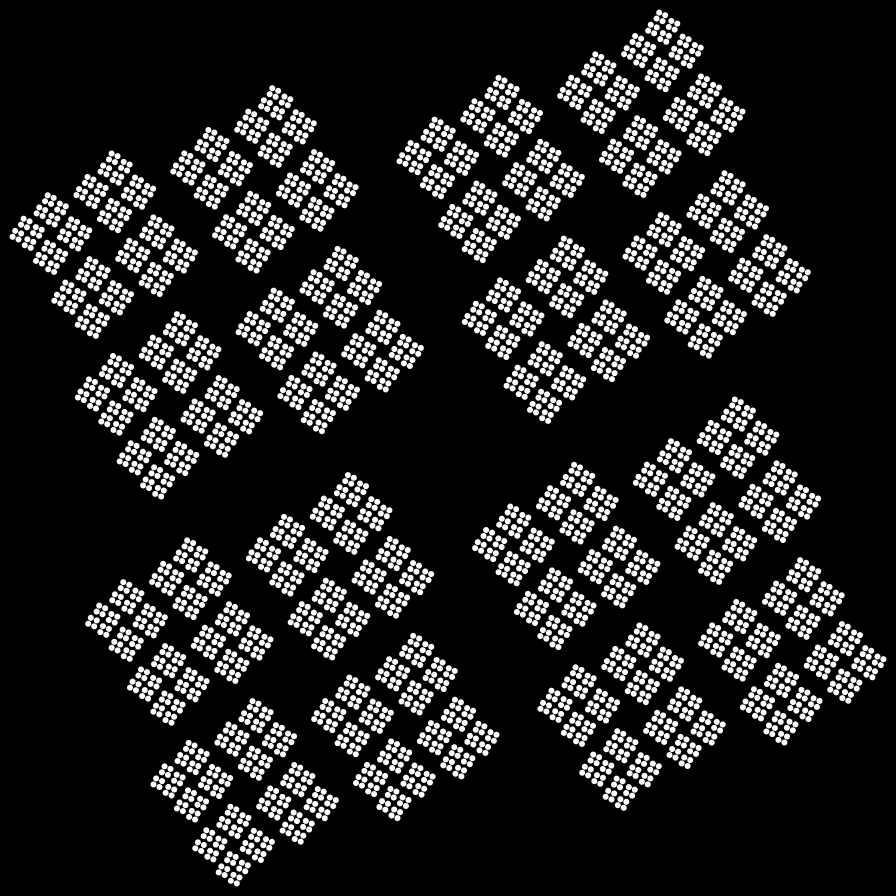
Write a Shadertoy shader that draws this pattern.

```glsl
// A twisted Cantor dust of white dots on black: six generations of four copies.
// Each generation turns the plane, then folds its four quadrants onto one centre
// with a shrinking offset, so a single disc becomes 4096 dots.

mat2 rotation(float angle) {
    float c = cos(angle), s = sin(angle);
    return mat2(c, -s, s, c);
}

// Signed distance to the nearest dot, in canvas units
float dustDistance(vec2 p) {
    mat2 twist = rotation(0.193);
    float offset = 0.22;
    for (int generation = 0; generation < 6; generation++) {
        p = twist * p;
        vec2 quadrant = mix(vec2(-1.0), vec2(1.0), step(0.0, p));
        p -= quadrant * offset;
        offset *= 0.44;
    }
    return length(p) - 0.00332;
}

void mainImage(out vec4 fragColor, in vec2 fragCoord) {
    float canvas = min(iResolution.x, iResolution.y);
    vec2 p = (fragCoord - 0.5 * iResolution.xy) / canvas;

    // Smooth each rim over one pixel
    float dot_coverage = clamp(0.5 - dustDistance(p) * canvas, 0.0, 1.0);
    fragColor = vec4(vec3(dot_coverage), 1.0);
}
```
